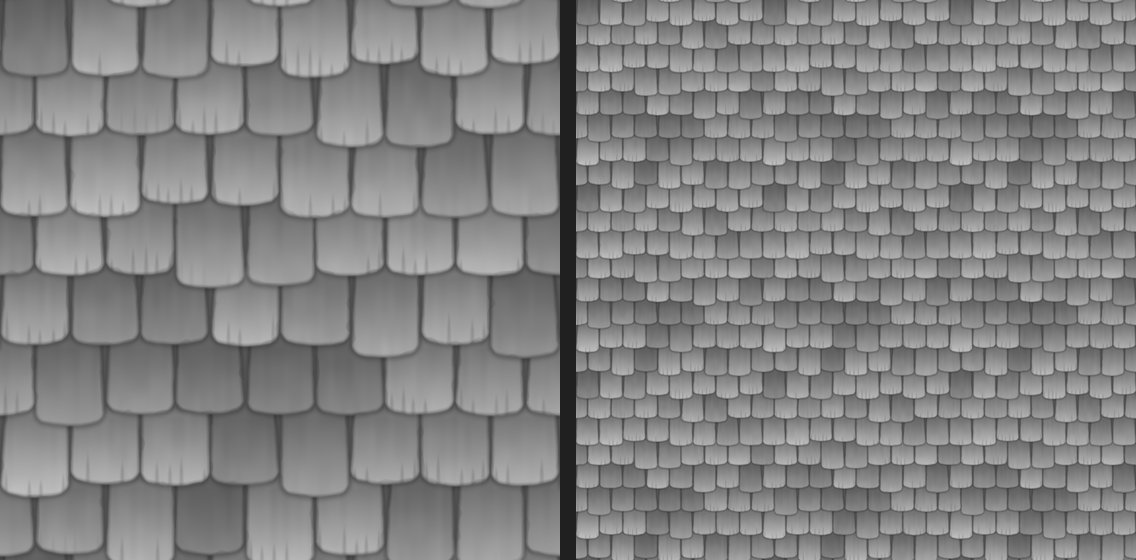
Left: one tile. Right: repeated 3 by 3.
Reproduce this texture procedurally as a Shadertoy shader.

```glsl
// Grey roof shingles in staggered, overlapping rows. Each shingle is a rounded
// distance shape with its own length, taper, tone, streaks and chipped rim;
// every pixel paints the lower row first, then the row that overlaps it.

#define REPEATS 8.0        // shingles across and rows down (even)
#define LONG_SHARE 0.38    // share of shingles that hang lower
#define LONG_DROP 0.17     // how much lower they hang
#define BOTTOM_ARC 0.34    // curvature of the lower edge
#define CORNER 0.13        // corner radius
#define SOFTNESS 0.022     // edge blur
#define RIM_WIDTH 0.06     // dark bevel inside the edge
#define SHADOW_WIDTH 0.13  // reach of the cast shadow
#define SHADOW_DEPTH 0.24
#define GAP_TONE 0.36
#define STREAKS 6.0        // streak slots per shingle
#define CHIP_SIZE 0.14

float hash(vec2 p) {
    vec3 q = fract(p.xyx * 0.1031);
    q += dot(q, q.yzx + 33.33);
    return fract((q.x + q.y) * q.z);
}

float noise(vec2 p) {
    vec2 i = floor(p), f = fract(p);
    f = f * f * (3.0 - 2.0 * f);
    return mix(mix(hash(i), hash(i + vec2(1, 0)), f.x),
               mix(hash(i + vec2(0, 1)), hash(i + vec2(1, 1)), f.x), f.y);
}

// Seed of a shingle; wrapping the cell makes the pattern tile.
vec2 shingleSeed(vec2 cell) {
    return mod(cell, REPEATS) * vec2(37.0, 53.0) + 11.0;
}

// Height of the lowest point of a shingle above its row line.
float bottomHeight(vec2 seed) {
    float isLong = step(hash(seed + 1.3), LONG_SHARE);
    return 0.085 - 0.035 * hash(seed + 2.7) - LONG_DROP * isLong;
}

// Signed distance to a shingle; p is relative to its centre line and row line.
float shingleDistance(vec2 p, vec2 seed) {
    float y = p.y - bottomHeight(seed);
    vec2 side = seed + (p.x > 0.0 ? 5.1 : 8.9);
    float taper = hash(side + 2.2);
    float halfWidth = mix(0.482 + 0.024 * hash(side),
                          0.495 - 0.065 * taper * taper, clamp(y, 0.0, 1.2));
    halfWidth += 0.008 * (noise(vec2(y * 5.0, 0.0) + side) - 0.5);
    float tilt = 0.06 * (hash(seed + 6.4) - 0.5);
    float lower = BOTTOM_ARC * p.x * p.x + tilt * p.x - y;
    lower += 0.010 * (noise(vec2(p.x * 7.0, 3.0) + seed) - 0.5);
    vec2 q = vec2(abs(p.x) - halfWidth, lower) + CORNER;
    return length(max(q, 0.0)) + min(max(q.x, q.y), 0.0) - CORNER;
}

// Soft marks that rise from the lower edge and taper upwards.
float streakMask(vec2 p, vec2 seed) {
    float slot = floor(p.x * STREAKS);
    vec2 id = seed + vec2(slot * 3.0, 71.0);
    float offset = fract(p.x * STREAKS) - 0.4 - 0.2 * hash(id);
    float rise = (p.y - bottomHeight(seed)) / (0.25 + 0.30 * hash(id + 4.0));
    float width = 0.12 + 0.24 * clamp(1.0 - rise, 0.0, 1.0);
    float mark = smoothstep(width, 0.0, abs(offset));
    return mark * smoothstep(1.0, 0.4, rise) * step(0.45, hash(id + 9.0));
}

// Grey value of the shingle surface.
float shingleTone(vec2 p, vec2 seed, float d) {
    float dark = hash(seed + 3.9);
    float light = 1.0 - dark * dark;
    float height = clamp(p.y, 0.0, 1.0);
    float tone = mix(mix(0.53, 0.735, light), mix(0.37, 0.485, light), height);

    // Weathering: soft vertical grain and streaks on the paler shingles.
    tone += 0.022 * (noise(p * vec2(11.0, 1.4) + seed) - 0.5);
    tone += 0.022 * (noise(p * 4.0 + seed + 19.0) - 0.5);
    tone *= 1.0 - 0.13 * smoothstep(0.5, 0.8, light) * streakMask(p, seed);

    // Chips along the rim, then the bevel.
    float chip = CHIP_SIZE * (noise(p * 6.0 + seed + 41.0) - 0.45);
    tone *= 1.0 - 0.08 * smoothstep(-0.01, 0.01, d + chip) * step(0.0, chip);
    return tone * mix(0.76, 1.0, smoothstep(0.0, -RIM_WIDTH, d));
}

// Paints one row over the tone beneath, including its cast shadow.
float paintRow(float below, vec2 p, float row) {
    float shift = 0.5 * mod(row, 2.0);
    float column = floor(p.x - shift + 0.5);
    float nearest = 1e3;
    vec2 local = vec2(0), seed = vec2(0);
    for (float k = -1.0; k <= 1.0; k++) {
        vec2 q = p - vec2(column + k + shift, row);
        vec2 s = shingleSeed(vec2(column + k, row));
        float d = shingleDistance(q, s);
        if (d < nearest) { nearest = d; local = q; seed = s; }
    }
    float shadow = 1.0 - smoothstep(-0.02, SHADOW_WIDTH, nearest);
    float tone = below * (1.0 - SHADOW_DEPTH * shadow * shadow);
    float cover = smoothstep(SOFTNESS, -SOFTNESS, nearest);
    return mix(tone, shingleTone(local, seed, nearest), cover);
}

void mainImage(out vec4 fragColor, in vec2 fragCoord) {
    vec2 p = fragCoord / iResolution.xy * REPEATS;
    float row = floor(p.y + 0.3);

    // The lower row fades into the dark gap where the upper row hides it.
    float tone = paintRow(GAP_TONE, p, row - 1.0);
    tone = mix(GAP_TONE, tone, smoothstep(0.24, 0.06, p.y - row));
    tone = paintRow(tone, p, row);
    fragColor = vec4(vec3(tone), 1.0);
}
```
